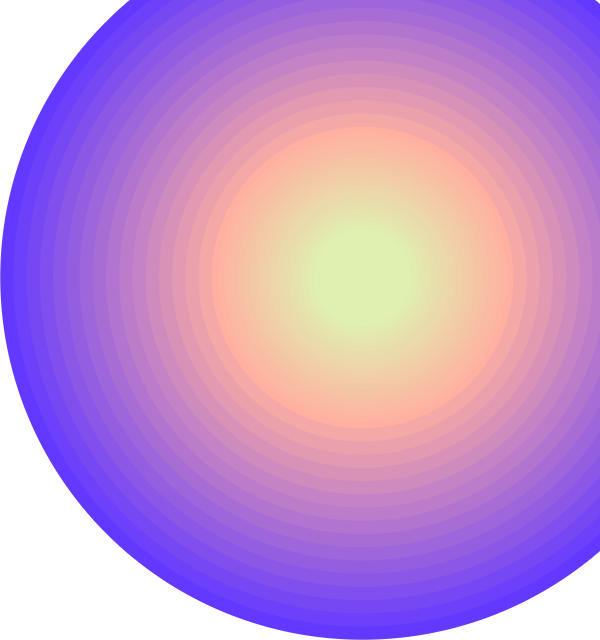
A WebGL 2 fragment shader for this background:

```glsl
#version 300 es
precision highp float;
// A large disc of concentric flat bands on white, cropped at the top and right.
// Distance from the centre is quantised into two runs of equal steps:
// violet to peach in wide rings, then peach to pale green in narrow ones.

#define CENTRE vec2(0.5664, 0.5664)
#define OUTER_RADIUS 0.5660
#define PEACH_RADIUS 0.2356
#define CORE_RADIUS 0.0760
#define STEPS 16.0
#define VIOLET vec3(0.388, 0.224, 1.0)
#define PEACH vec3(1.0, 0.690, 0.627)
#define GREEN vec3(0.875, 0.941, 0.694)
#define PAPER vec3(1.0)

uniform vec2 u_resolution;
out vec4 fragColor;

// Floor with its jumps smoothed over the given width
float softFloor(float x, float width) {
    float edge = floor(x + 0.5);
    return edge - 1.0 + clamp((x - edge) / width + 0.5, 0.0, 1.0);
}

// Stepped blend amount: 0 at the outer radius, 1 inside the inner radius
float bandRamp(float radius, float outer, float inner, float pixel) {
    float bandWidth = (outer - inner) / STEPS;
    float band = softFloor((outer - radius) / bandWidth, pixel / bandWidth);
    return clamp(band / STEPS, 0.0, 1.0);
}

void main() {
    // Lengths are fractions of the canvas height
    float pixel = 1.0 / u_resolution.y;
    float radius = distance(gl_FragCoord.xy * pixel, CENTRE);

    // Wide outer rings, then narrow inner rings
    vec3 color = mix(VIOLET, PEACH, bandRamp(radius, OUTER_RADIUS, PEACH_RADIUS, pixel));
    color = mix(color, GREEN, bandRamp(radius, PEACH_RADIUS, CORE_RADIUS, pixel));

    // Disc over the plain ground
    float disc = clamp((OUTER_RADIUS - radius) / pixel + 0.5, 0.0, 1.0);
    fragColor = vec4(mix(PAPER, color, disc), 1.0);
}
```
